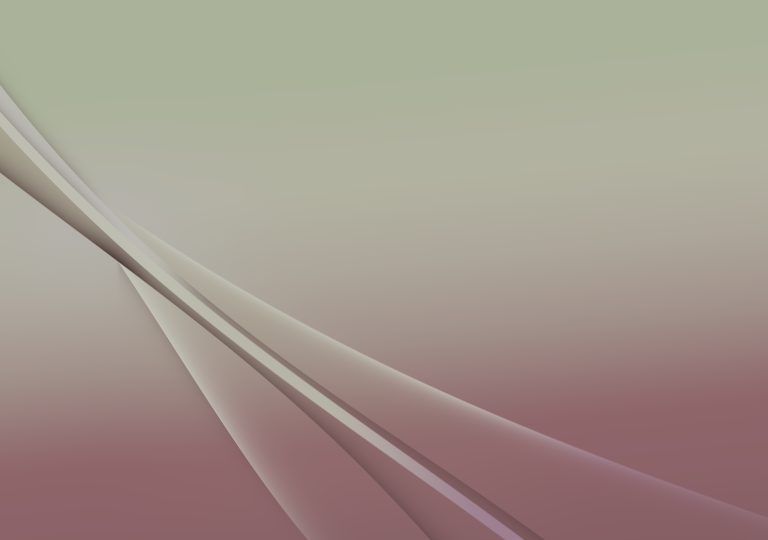
A Shadertoy shader for this background:

```glsl
// Soft sage-to-mauve backdrop crossed by translucent ribbons that meet at left.
// Each ribbon edge is a cubic through four knots; signed distances to the edges
// drive fills, one-sided glows and shadows that are blended in layers.

// Edge knots: x positions, then heights (both as fractions of the canvas)
const vec4 SHEET_X  = vec4(0.124, 0.391, 0.677, 1.0);
const vec4 SHEET_Y  = vec4(0.639, 0.404, 0.213, 0.041);
const vec4 RIBBON_X = vec4(0.0, 0.124, 0.3125, 0.710);
const vec4 RIBBON_Y = vec4(0.843, 0.639, 0.398, 0.0);
const vec4 STRIP_X  = vec4(0.0, 0.169, 0.391, 0.658);
const vec4 STRIP_Y  = vec4(0.767, 0.528, 0.274, 0.0);
const vec4 VEIL_X   = vec4(0.0, 0.154, 0.260, 0.401);
const vec4 VEIL_Y   = vec4(0.793, 0.515, 0.2815, 0.0);
const vec4 FOLD_X   = vec4(0.0, 0.154, 0.352, 0.560);
const vec4 FOLD_Y   = vec4(0.680, 0.515, 0.291, 0.0);

const float STRIP_WIDTH = 0.026;
const float CROSSING_X = 0.154;
const float BACKDROP_TILT = 0.14;

const vec3 SAGE   = vec3(0.665, 0.700, 0.600);
const vec3 CREAM  = vec3(0.700, 0.700, 0.630);
const vec3 SAND   = vec3(0.675, 0.645, 0.600);
const vec3 TAUPE  = vec3(0.630, 0.565, 0.540);
const vec3 MAUVE  = vec3(0.555, 0.395, 0.412);
const vec3 PLUM   = vec3(0.515, 0.370, 0.390);
const vec3 MIST   = vec3(0.710, 0.700, 0.690);
const vec3 PEARL  = vec3(0.780, 0.785, 0.745);
const vec3 LILAC  = vec3(0.640, 0.520, 0.600);
const vec3 TAN    = vec3(0.665, 0.640, 0.560);
const vec3 SHADOW = vec3(0.270, 0.190, 0.190);

// Cubic interpolation through four knots
float curveThrough(float x, vec4 kx, vec4 ky) {
    vec4 d = x - kx;
    vec4 weights = vec4(
        d.y * d.z * d.w / ((kx.x - kx.y) * (kx.x - kx.z) * (kx.x - kx.w)),
        d.x * d.z * d.w / ((kx.y - kx.x) * (kx.y - kx.z) * (kx.y - kx.w)),
        d.x * d.y * d.w / ((kx.z - kx.x) * (kx.z - kx.y) * (kx.z - kx.w)),
        d.x * d.y * d.z / ((kx.w - kx.x) * (kx.w - kx.y) * (kx.w - kx.z)));
    return dot(weights, ky);
}

// Antialiased coverage of the positive side of an edge
float cover(float d) {
    float soft = 1.2 / iResolution.y;
    return smoothstep(-soft, soft, d);
}

// Coverage that fades away from the edge
float glow(float d, float width) {
    return cover(d) * exp(-max(d, 0.0) / width);
}

float fadeOut(float start, float end, float x) {
    return 1.0 - smoothstep(start, end, x);
}

// Tilted vertical gradient with a pale haze near the crossing
vec3 backdrop(vec2 uv) {
    float h = uv.y + BACKDROP_TILT * (1.0 - uv.x);
    vec3 col = mix(PLUM, MAUVE, smoothstep(-0.05, 0.24, h));
    col = mix(col, TAUPE, smoothstep(0.23, 0.47, h));
    col = mix(col, SAND, smoothstep(0.40, 0.60, h));
    col = mix(col, CREAM, smoothstep(0.53, 0.76, h));
    col = mix(col, SAGE, smoothstep(0.72, 1.0, h));
    vec2 haze = (uv - vec2(0.12, 0.58)) / vec2(0.17, 0.15);
    return mix(col, MIST, 0.65 * exp(-dot(haze, haze)));
}

void mainImage(out vec4 fragColor, in vec2 fragCoord) {
    vec2 uv = fragCoord / iResolution.xy;
    float x = uv.x;

    // Heights below each edge: positive underneath
    float sheet  = curveThrough(x, SHEET_X, SHEET_Y) - uv.y;
    float ribbon = curveThrough(x, RIBBON_X, RIBBON_Y) - uv.y;
    float strip  = curveThrough(x, STRIP_X, STRIP_Y) - uv.y;
    float veil   = curveThrough(x, VEIL_X, VEIL_Y) - uv.y;
    float fold   = curveThrough(x, FOLD_X, FOLD_Y) - uv.y;
    float stripTop = strip + STRIP_WIDTH;
    float afterCrossing = smoothstep(CROSSING_X - 0.004, CROSSING_X + 0.004, x);
    vec3 col = backdrop(uv);

    // Broad upper sheet with its bright rim
    float sheetStart = smoothstep(0.11, 0.22, x);
    col = mix(col, MIST, 0.25 * glow(-sheet, 0.025) * sheetStart * fadeOut(0.25, 0.55, x));
    col = mix(col, TAN, 0.5 * glow(sheet, 0.15) * sheetStart * fadeOut(0.25, 0.8, x));
    vec3 rim = mix(PEARL, LILAC, smoothstep(0.55, 0.85, x));
    col = mix(col, rim, 0.8 * glow(sheet, 0.016) * sheetStart * fadeOut(0.65, 1.3, x));

    // Lower veil, brightest at its left edge
    float veilFade = afterCrossing * fadeOut(0.22, 0.50, x);
    col = mix(col, SHADOW, 0.18 * glow(veil, 0.025) * veilFade);
    col = mix(col, PEARL, 0.85 * glow(-veil, 0.050) * cover(fold) * veilFade);

    // Folded underside, darkest at the crossing
    float underside = cover(-fold) * cover(strip);
    col = mix(col, TAN, 0.7 * underside * fadeOut(0.12, 0.36, x));
    float depth = mix(0.60, 0.38, smoothstep(0.16, 0.55, x))
                + 0.35 * exp(-pow((x - CROSSING_X) / 0.035, 2.0));
    col = mix(col, SHADOW, depth * glow(-fold, 0.030) * underside);

    // Main ribbon: pale at first, shaded beneath its rim further on
    float body = cover(ribbon) * cover(-strip);
    col = mix(col, SHADOW, 0.22 * glow(-ribbon, 0.014) * fadeOut(0.09, 0.15, x));
    col = mix(col, mix(MIST, PEARL, 0.4), 0.85 * body * fadeOut(0.16, 0.32, x));
    col = mix(col, SHADOW, 0.35 * glow(ribbon, 0.035) * body * smoothstep(0.20, 0.28, x));
    col = mix(col, SHADOW, 0.25 * glow(-stripTop, 0.012) * body * fadeOut(0.08, 0.18, x));

    // Narrow light strip along the lower side of the ribbon
    float stripMask = cover(-strip) * cover(stripTop);
    vec3 stripColor = mix(mix(CREAM, PEARL, 0.55), LILAC, smoothstep(0.42, 0.66, x));
    col = mix(col, stripColor, 0.85 * stripMask);

    fragColor = vec4(col, 1.0);
}
```
